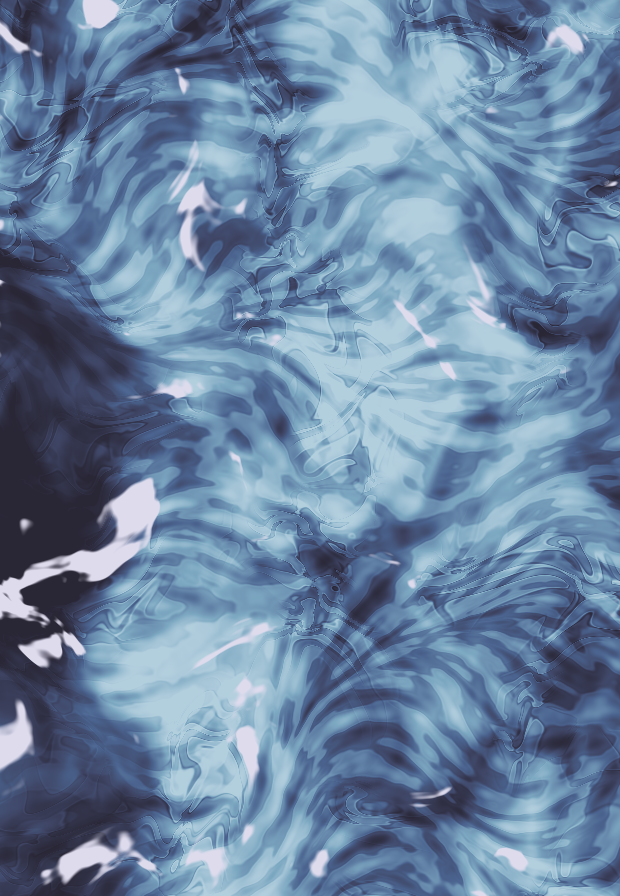
Write a WebGL 1 fragment shader that draws this texture.

```glsl
precision highp float;
// Churning sea water: pale foam, silky flow streaks and fine ripples over dark blue depths.
uniform vec2 u_resolution;

// Palette, darkest to lightest
const vec3 ABYSS = vec3(0.16, 0.15, 0.21);
const vec3 DEEP = vec3(0.245, 0.27, 0.395);
const vec3 BLUE = vec3(0.29, 0.39, 0.56);
const vec3 TEAL = vec3(0.39, 0.52, 0.66);
const vec3 AQUA = vec3(0.49, 0.66, 0.76);
const vec3 FOAM = vec3(0.70, 0.81, 0.87);
const vec3 GLINT = vec3(0.87, 0.86, 0.93);

// Sizes are fractions of the canvas height
const float SWELL_FREQ = 5.0;
const float FLOW_FREQ = 4.5;
const float FLOW_ANGLE = 0.15;
const float FLOW_TURN = 0.75;
const float STREAK_FREQ = 42.0;
const float STREAK_STEP = 0.005;
const int STREAK_STEPS = 12;
const vec2 RIPPLE_FREQ = vec2(20.0, 46.0);
const float RIPPLE_WIDTH = 0.3;
const float TONE_BIAS = -0.12;
const float TONE_SPREAD = 1.1;

float hash(vec2 cell) {
  vec3 h = fract(cell.xyx * 0.1031);
  h += dot(h, h.yzx + 33.33);
  return fract((h.x + h.y) * h.z);
}

float cornerSlope(vec2 cell, vec2 offset) {
  float angle = 6.2832 * hash(cell);
  return dot(vec2(cos(angle), sin(angle)), offset);
}

// Gradient noise scaled to roughly unit variance
float noise(vec2 p) {
  vec2 i = floor(p), f = fract(p);
  vec2 u = f * f * f * (f * (f * 6.0 - 15.0) + 10.0);
  vec2 e = vec2(1.0, 0.0);
  float low = mix(cornerSlope(i, f), cornerSlope(i + e, f - e), u.x);
  float high = mix(cornerSlope(i + e.yx, f - e.yx), cornerSlope(i + 1.0, f - 1.0), u.x);
  return 4.0 * mix(low, high, u.y);
}

float fbm(vec2 p) {
  float sum = 0.0, gain = 0.8;
  for (int i = 0; i < 4; i++) {
    sum += gain * noise(p);
    p = mat2(1.6, 1.2, -1.2, 1.6) * p + 17.3;
    gain *= 0.55;
  }
  return sum;
}

vec2 warp(vec2 p, float freq, float amount) {
  return p + amount * vec2(noise(p * freq + 31.7), noise(p * freq + 73.1));
}

// Noise averaged along the curved current
float streaks(vec2 p) {
  float sum = 0.0;
  for (int i = 0; i < STREAK_STEPS; i++) {
    float angle = FLOW_ANGLE + FLOW_TURN * noise(p * FLOW_FREQ + 5.2);
    p += STREAK_STEP * vec2(cos(angle), sin(angle));
    sum += noise(p * STREAK_FREQ) + 0.6 * noise(p * STREAK_FREQ * 2.1 + 9.4);
  }
  return 1.8 * sum / float(STREAK_STEPS);
}

// Paired light and dark line where a field crosses zero
float emboss(float field, float width) {
  float t = field / width;
  return 2.3 * t * exp(-t * t);
}

vec3 waterColor(float tone) {
  vec3 color = mix(ABYSS, DEEP, clamp((tone - 0.05) / 0.14, 0.0, 1.0));
  color = mix(color, BLUE, clamp((tone - 0.19) / 0.19, 0.0, 1.0));
  color = mix(color, TEAL, clamp((tone - 0.38) / 0.17, 0.0, 1.0));
  color = mix(color, AQUA, clamp((tone - 0.55) / 0.20, 0.0, 1.0));
  return mix(color, FOAM, clamp((tone - 0.75) / 0.19, 0.0, 1.0));
}

void main() {
  vec2 p = gl_FragCoord.xy / u_resolution.y;
  vec2 q = warp(warp(p, 5.0, 0.025), 15.0, 0.009);

  // Broad layout: a bent foam current and shadowed water at the left
  float center = mix(0.24, 0.47, smoothstep(0.36, 0.62, q.y));
  float offset = (q.x - center) / 0.13;
  float current = exp(-offset * offset);
  float shadow = smoothstep(0.17, 0.09, q.x) * smoothstep(0.76, 0.62, q.y);

  // Detail layers
  float swell = fbm(q * SWELL_FREQ + 2.6);
  float streak = streaks(p);
  vec2 r = warp(q, 24.0, 0.011);
  float ripple = noise(r * RIPPLE_FREQ) + 0.5 * noise(r * RIPPLE_FREQ * 2.1 + 4.0);
  float ruffled = smoothstep(-0.6, 0.9, noise(q * 7.0 + 41.0) - 0.5 * current);
  float calm = 1.0 - 0.7 * shadow;

  float z = TONE_BIAS + 1.15 * current - 1.4 * shadow + 0.72 * swell;
  z += calm * (0.42 * streak + 0.22 * emboss(streak, 0.3));
  z += calm * ruffled * (0.18 * ripple + 0.65 * emboss(ripple, RIPPLE_WIDTH));
  float tone = 1.0 / (1.0 + exp(-1.7 * z / TONE_SPREAD));
  vec3 color = waterColor(tone);

  // White splashes gather at the left and along the bottom
  float shore = max(smoothstep(0.26, 0.02, p.x), 0.8 * smoothstep(0.12, 0.0, p.y));
  float splash = fbm(q * vec2(9.0, 11.0) + 57.0) + 0.15 * streak + 0.9 * shore;
  color = mix(color, GLINT, smoothstep(1.55, 2.0, splash));

  gl_FragColor = vec4(color, 1.0);
}
```
